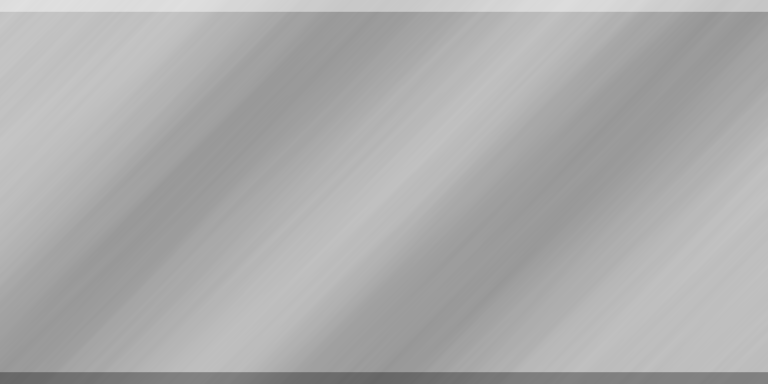
Give the GLSL for this texture, as a WebGL 1 fragment shader.

```glsl
precision highp float;

uniform vec2 u_resolution;

const float LIGHT = 0.745;
const float DARK = 0.605;
const float EDGE_WIDTH = 0.0305;

vec2 hashGradient(vec2 cell) {
  float angle = 6.28318 * fract(sin(dot(cell, vec2(127.1, 311.7))) * 43758.55);
  return vec2(cos(angle), sin(angle));
}

float gradientNoise(vec2 p) {
  vec2 i = floor(p);
  vec2 f = p - i;
  vec2 w = f * f * f * (f * (f * 6.0 - 15.0) + 10.0);
  float a = dot(hashGradient(i), f);
  float b = dot(hashGradient(i + vec2(1.0, 0.0)), f - vec2(1.0, 0.0));
  float c = dot(hashGradient(i + vec2(0.0, 1.0)), f - vec2(0.0, 1.0));
  float d = dot(hashGradient(i + vec2(1.0, 1.0)), f - vec2(1.0, 1.0));
  return mix(mix(a, b, w.x), mix(c, d, w.x), w.y);
}

// Soft dark trough between two bright positions
float trough(float t, float start, float center, float end) {
  return smoothstep(start, center, t) * (1.0 - smoothstep(center, end, t));
}

// Broad reflections across the brushing direction
float sheen(float t) {
  float shade = trough(t, 0.46, 0.98, 1.52) + 1.05 * trough(t, 1.48, 1.93, 2.50);
  return mix(LIGHT, DARK, shade) + 0.012 * (1.0 - smoothstep(0.2, 0.8, t));
}

// Long fine scratches: high frequency across, low frequency along
float brushing(float across, float along) {
  vec2 frequency = vec2(9.0, 0.5);
  float amplitude = 0.020;
  float sum = 0.0;
  for (int i = 0; i < 4; i++) {
    sum += amplitude * gradientNoise(vec2(across, along) * frequency + float(i) * 17.3);
    frequency *= vec2(2.1, 1.5);
    amplitude *= 0.78;
  }
  return sum;
}

void main() {
  vec2 p = gl_FragCoord.xy / u_resolution.y;
  float pixel = 1.0 / u_resolution.y;
  float across = p.x + 1.0 - p.y;
  float along = p.x + p.y;

  float metal = sheen(across) + brushing(across, along);

  // Bevelled edges: bright above, shadowed below
  float top = smoothstep(-0.5 * pixel, 0.5 * pixel, p.y - 1.0 + EDGE_WIDTH);
  float bottom = smoothstep(-0.5 * pixel, 0.5 * pixel, EDGE_WIDTH - p.y);
  metal = mix(metal, 1.0, 0.45 * top);
  metal *= 1.0 - 0.32 * bottom;

  gl_FragColor = vec4(vec3(metal), 1.0);
}
```
